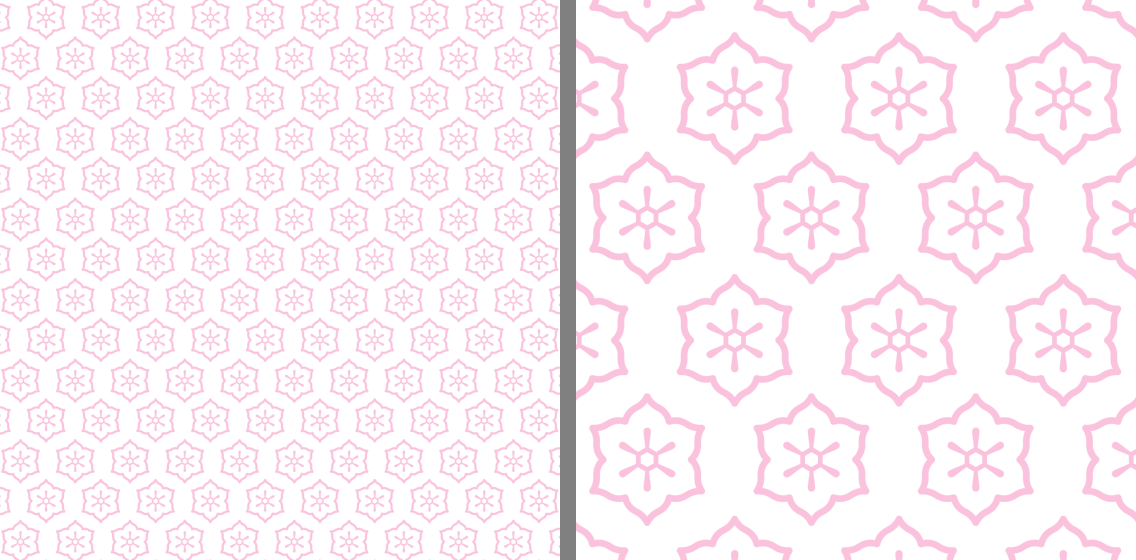
Left: the whole. Right: its middle third, enlarged.
A Shadertoy shader for this pattern:

```glsl
// Staggered rows of pink outlined six-petal flowers with stamens on white.
#define PERIOD vec2(0.0978, 0.1439)    // column step, height of a row pair
#define FIRST vec2(0.0823, 0.9687)     // centre of one flower
#define STAGGER vec2(-0.0457, -0.0729) // shift of the alternate rows
#define RADIUS 0.0375                  // flower centre to petal tip
#define OUTLINE 0.053                  // half line widths, in flower radii
#define RING_LINE 0.038
#define RING_SIZE 0.14
#define PINK vec3(0.98, 0.76, 0.865)
#define PAPER vec3(1.0)

const float SECTOR = 1.04719755;       // sixth of a turn

float segmentDistance(vec2 p, vec2 a, vec2 b) {
    vec2 pa = p - a, ba = b - a;
    return length(pa - ba * clamp(dot(pa, ba) / dot(ba, ba), 0.0, 1.0));
}

// Distance to a quadratic curve, traced by short chords
float curveDistance(vec2 p, vec2 a, vec2 b, vec2 c) {
    float d = 1e3;
    vec2 last = a;
    for (int i = 1; i <= 8; i++) {
        float t = float(i) / 8.0;
        vec2 next = mix(mix(a, b, t), mix(b, c, t), t);
        d = min(d, segmentDistance(p, last, next));
        last = next;
    }
    return d;
}

// Offset to the nearest point of a rectangular lattice
vec2 latticeOffset(vec2 p) {
    return (fract(p / PERIOD + 0.5) - 0.5) * PERIOD;
}

// Fold onto half a petal, its axis along x
vec2 foldPetal(vec2 p) {
    float angle = atan(p.x, p.y);
    angle = abs(mod(angle + 0.5 * SECTOR, SECTOR) - 0.5 * SECTOR);
    return length(p) * vec2(cos(angle), sin(angle));
}

float flowerDistance(vec2 p) {
    vec2 q = foldPetal(p);

    // Ogee petal edge: concave at the tip, rounded at the shoulder
    vec2 shoulder = vec2(0.826, 0.174);
    float edge = min(
        curveDistance(q, vec2(1.0, 0.0), vec2(0.884, 0.058), shoulder),
        curveDistance(q, shoulder, vec2(0.756, 0.314), vec2(0.605, 0.349)));
    float d = edge - OUTLINE;

    // Club-shaped stamen
    float taper = mix(0.032, 0.058, smoothstep(0.18, 0.46, q.x));
    d = min(d, segmentDistance(q, vec2(0.17, 0.0), vec2(0.45, 0.0)) - taper);

    // Hexagonal ring at the heart
    float ring = abs(dot(q, vec2(0.866, 0.5)) - RING_SIZE);
    return min(d, ring - RING_LINE);
}

void mainImage(out vec4 fragColor, in vec2 fragCoord) {
    vec2 uv = fragCoord / iResolution.y;

    // Choose the nearer of the two interleaved rows
    vec2 rowA = latticeOffset(uv - FIRST);
    vec2 rowB = latticeOffset(uv - FIRST - STAGGER);
    vec2 p = dot(rowA, rowA) < dot(rowB, rowB) ? rowA : rowB;

    float pixel = 1.0 / (iResolution.y * RADIUS);
    float ink = 1.0 - smoothstep(-0.8 * pixel, 0.8 * pixel, flowerDistance(p / RADIUS));
    fragColor = vec4(mix(PAPER, PINK, ink), 1.0);
}
```
